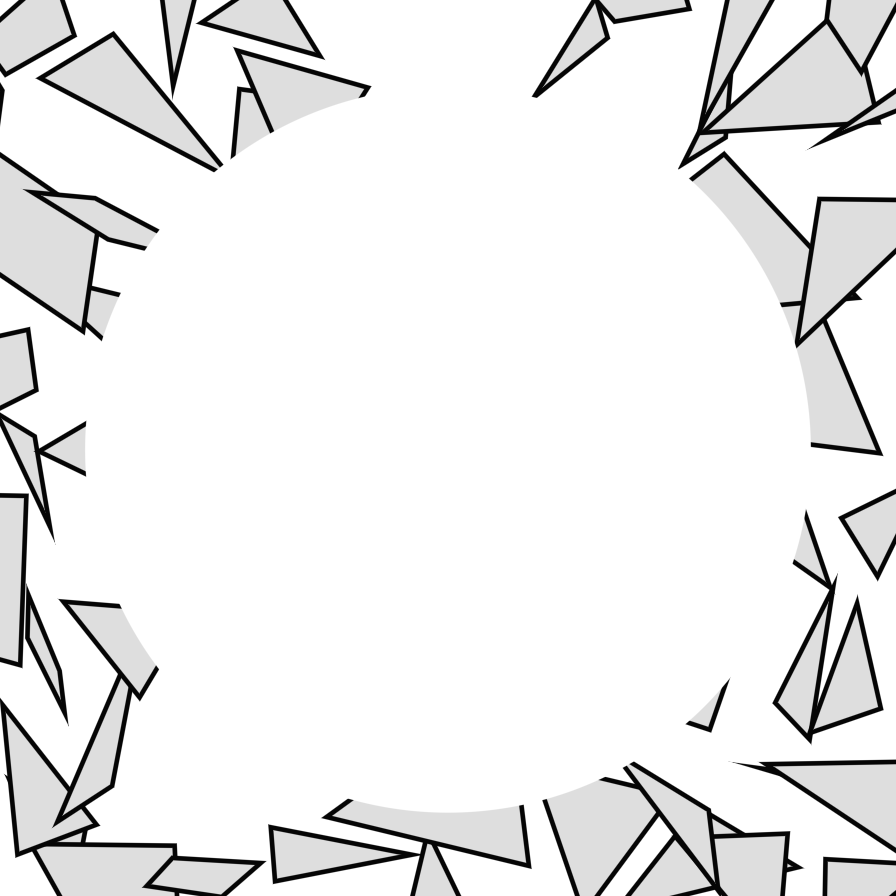
This background is drawn by a WebGL 2 fragment shader. Its source:

```glsl
#version 300 es
precision highp float;

#define GRID 9
#define SPREAD 1.10
#define DISC_CENTER vec2(0.500, 0.498)
#define DISC_RADIUS 0.405
#define SHARD_MIN 0.075
#define SHARD_MAX 0.185
#define SLIVER 0.12
#define STROKE 0.0026
#define SEED 17.0
#define PAPER vec3(1.0)
#define FILL vec3(0.87)
#define INK vec3(0.02)

uniform vec2 u_resolution;
out vec4 fragColor;

const float TAU = 6.2831853;

vec2 hash2(vec2 p) {
    vec3 q = fract(p.xyx * vec3(0.1031, 0.1030, 0.0973));
    q += dot(q, q.yzx + 33.33);
    return fract((q.xx + q.yz) * q.zy);
}

// Corner of a shard, measured from its centre before it is turned
vec2 corner(vec2 id, int index, int count, float size, float stretch) {
    int k = index % count;
    vec2 h = hash2(id * 3.7 + float(k) * 19.3 + 5.0);
    float angle = TAU * (float(k) + 0.7 * (h.x - 0.5)) / float(count);
    float radius = size * mix(0.6, 1.0, h.y);
    return radius * vec2(cos(angle), stretch * sin(angle));
}

// Largest half-plane distance of a random triangle or quadrilateral,
// which keeps the outline mitred at its tips
float shardDistance(vec2 p, vec2 id, float scale) {
    vec2 shape = hash2(id + 71.0);
    vec2 pose = hash2(id + 113.0);
    int count = pose.y < 0.7 ? 3 : 4;
    float size = scale * mix(SHARD_MIN, SHARD_MAX, shape.x);
    float stretch = mix(SLIVER, 1.0, shape.y);
    float c = cos(TAU * pose.x), s = sin(TAU * pose.x);
    p = mat2(c, -s, s, c) * p;

    float d = -1e3;
    vec2 a = corner(id, count - 1, count, size, stretch);
    for (int i = 0; i < count; i++) {
        vec2 b = corner(id, i, count, size, stretch);
        vec2 edge = normalize(b - a);
        d = max(d, dot(p - a, vec2(edge.y, -edge.x)));
        a = b;
    }
    return d;
}

// Places left bare: the disc, the top middle, lower left and right
bool isBare(vec2 c) {
    return distance(c, DISC_CENTER) < DISC_RADIUS - 0.035
        || distance(c, vec2(0.48, 1.00)) < 0.11
        || distance(c, vec2(0.22, 0.15)) < 0.07
        || distance(c, vec2(0.93, 0.63)) < 0.05;
}

void main() {
    float unit = min(u_resolution.x, u_resolution.y);
    vec2 p = (gl_FragCoord.xy - 0.5 * u_resolution) / unit + 0.5;
    float aa = 0.75 / unit;
    vec3 color = PAPER;

    // Outlined shards, one per jittered cell, painted in order
    for (int y = 0; y < GRID; y++) {
        for (int x = 0; x < GRID; x++) {
            vec2 cell = vec2(x, y);
            vec2 id = cell + SEED;
            vec2 jitter = 0.8 * (hash2(id) - 0.5);
            vec2 center = 0.5 + SPREAD * ((cell + 0.5 + jitter) / float(GRID) - 0.5);
            if (isBare(center) || distance(p, center) > 1.15 * SHARD_MAX + 0.05) continue;

            // Shards grow toward the canvas corners
            float scale = mix(0.85, 1.15, smoothstep(0.38, 0.6, distance(center, DISC_CENTER)));
            float d = shardDistance(p - center, id, scale);
            color = mix(color, FILL, 1.0 - smoothstep(-aa, aa, d));
            color = mix(color, INK, 1.0 - smoothstep(-aa, aa, abs(d) - STROKE));
        }
    }

    // Clear disc that cuts the shards without an outline
    float disc = distance(p, DISC_CENTER) - DISC_RADIUS;
    color = mix(color, PAPER, 1.0 - smoothstep(-aa, aa, disc));
    fragColor = vec4(color, 1.0);
}
```
